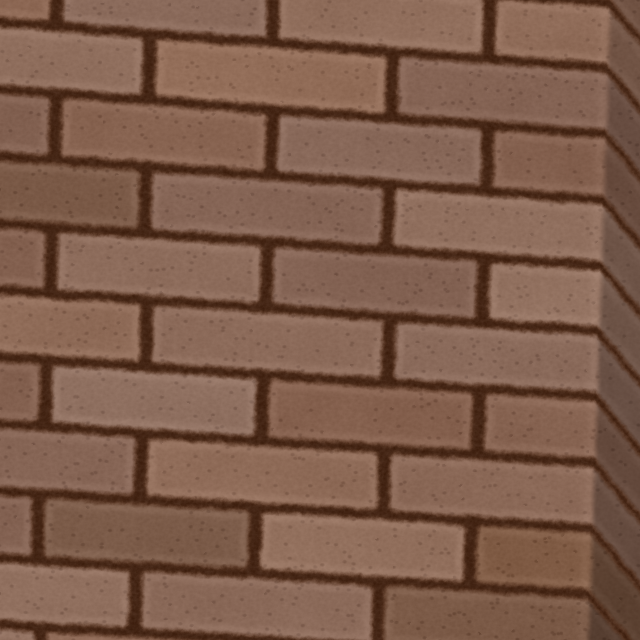
Write a WebGL 2 fragment shader that draws this texture.

```glsl
#version 300 es
precision highp float;

uniform vec2 u_resolution;
out vec4 fragColor;

float hash(vec2 p) {
    vec3 q = fract(p.xyx * vec3(0.1031, 0.1030, 0.0973));
    q += dot(q, q.yzx + 33.33);
    return fract((q.x + q.y) * q.z);
}

// Cellular noise: distance to the nearest point, and that point's random value
vec2 cellular(vec2 p) {
    vec2 cell = floor(p);
    vec2 nearest = vec2(9.0, 0.0);
    for (int j = -1; j <= 1; j++) {
        for (int i = -1; i <= 1; i++) {
            vec2 c = cell + vec2(i, j);
            vec2 point = c + vec2(hash(c), hash(c + 57.0));
            float d = distance(p, point);
            if (d < nearest.x) nearest = vec2(d, hash(c + 113.0));
        }
    }
    return nearest;
}

// Layered sines, roughly -1 to 1
float ripple(vec2 p) {
    float sum = 0.0, amplitude = 0.5;
    for (int i = 0; i < 4; i++) {
        sum += amplitude * sin(p.x + 1.7 * sin(p.y * 0.8)) * cos(p.y + 1.3 * sin(p.x * 0.7));
        p = mat2(1.5, 1.1, -1.1, 1.5) * p + 2.3;
        amplitude *= 0.6;
    }
    return sum;
}

void main() {
    vec2 p = gl_FragCoord.xy / u_resolution;
    p.y = 1.0 - p.y;
    vec2 wall = p + 0.0022 * vec2(ripple(p * 45.0), ripple(p.yx * 50.0 + 7.0));

    // The wall turns a corner: gentle slope in front, steep on the side
    float along = wall.x + 0.034 * wall.y;
    float corner = 0.951;
    float beyond = max(along - corner, 0.0);
    float front = wall.x - beyond;
    float side = smoothstep(-0.003, 0.010, along - corner);

    // Courses, with alternating joint positions
    float courseHeight = 0.1046 - 0.0018 * front;
    float v = (wall.y - 0.035 - 0.0755 * front - 1.15 * beyond) / courseHeight;
    float course = floor(v);
    float odd = mod(course, 2.0);
    float pitch = mix(0.380, 0.3385, odd);
    float u = (min(along, corner) - mix(0.241, 0.0924, odd)) / pitch;
    u += 0.035 * (hash(vec2(course, 4.0)) - 0.5);
    vec2 brick = vec2(floor(u), course);

    // Depth inside the rounded brick, negative in the joints
    vec2 toJoint = 0.5 - abs(fract(vec2(u, v)) - 0.5);
    vec2 inset = toJoint * vec2(pitch, courseHeight * mix(1.0, 0.72, side));
    inset -= vec2(0.0105, mix(0.0078, 0.0060, side));
    float rounding = 0.007;
    float depth = rounding - length(max(rounding - inset, 0.0));
    depth = min(depth, min(inset.x, inset.y));
    depth += 0.0022 * ripple(p * 190.0);
    float face = smoothstep(-0.0045, 0.0050, depth);

    // Brick tone: variation per brick, broad stains, pale worn rims
    float tone = hash(brick + 21.0);
    float grain = ripple(p * vec2(240.0, 300.0));
    vec2 speck = cellular(p * vec2(75.0, 95.0));
    vec2 fine = cellular(p * 150.0 + 9.0);
    vec3 clay = mix(vec3(0.515, 0.375, 0.305), vec3(0.575, 0.445, 0.375), tone);
    clay = mix(clay, vec3(0.47, 0.335, 0.25), 0.75 * step(0.88, hash(brick + 3.0)));
    clay += vec3(0.012, 0.0, -0.012) * (2.0 * hash(brick + 40.0) - 1.0);
    clay += 0.018 * ripple(p * vec2(9.0, 16.0));
    float edge = min(inset.x, inset.y);
    float rim = smoothstep(0.0, 0.006, edge) * (1.0 - smoothstep(0.007, 0.018, edge));
    clay += 0.035 * rim;

    // Sandy grain and scattered pits
    clay += 0.016 * grain + 0.022 * (fine.x - 0.45);
    float pit = (1.0 - smoothstep(0.08, 0.38, speck.x)) * step(0.80, speck.y);
    clay -= pit * vec3(0.065, 0.060, 0.055);

    // Shaded side face and a pale corner
    clay *= mix(vec3(1.0), vec3(0.80, 0.79, 0.79) - 0.10 * p.y, side);
    clay += 0.025 * exp(-pow((along - corner + 0.006) / 0.008, 2.0));

    // Recessed mortar, darkest along its middle
    vec3 mortar = mix(vec3(0.35, 0.215, 0.14), vec3(0.265, 0.145, 0.08),
        smoothstep(0.001, -0.0075, depth));
    mortar += 0.030 * grain + 0.04 * (fine.x - 0.45);

    fragColor = vec4(mix(mortar, clay, face), 1.0);
}
```
